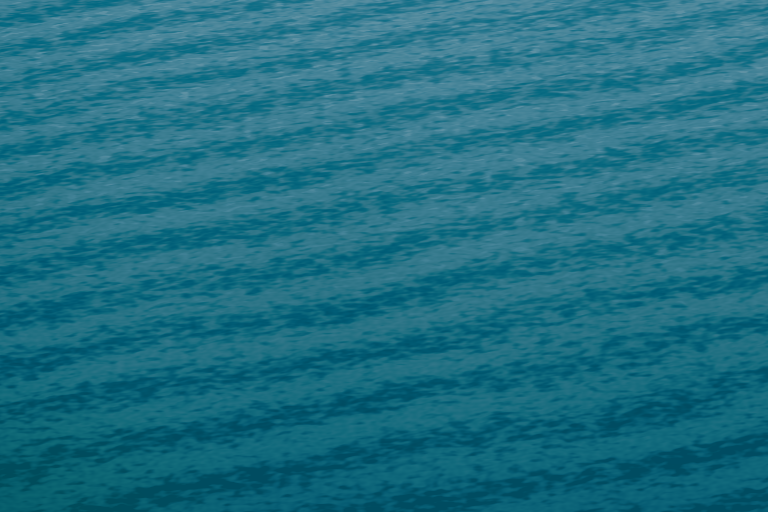
Reproduce this texture procedurally as a WebGL 2 fragment shader.

```glsl
#version 300 es
precision highp float;
// Draws rippled teal water with slanted swell bands that narrow into the distance.

uniform vec2 u_resolution;
out vec4 fragColor;

const float TAU = 6.28318;

vec2 hashGradient(vec2 cell) {
    vec3 p = fract(cell.xyx * vec3(0.1031, 0.1030, 0.0973));
    p += dot(p, p.yzx + 33.33);
    float angle = TAU * fract((p.x + p.y) * p.z);
    return vec2(cos(angle), sin(angle));
}

// Gradient noise, roughly -0.7 to 0.7
float gradientNoise(vec2 p) {
    vec2 cell = floor(p);
    vec2 f = p - cell;
    vec2 u = f * f * f * (f * (f * 6.0 - 15.0) + 10.0);
    vec2 e = vec2(0.0, 1.0);
    float a = dot(hashGradient(cell), f);
    float b = dot(hashGradient(cell + e.yx), f - e.yx);
    float c = dot(hashGradient(cell + e.xy), f - e.xy);
    float d = dot(hashGradient(cell + e.yy), f - e.yy);
    return mix(mix(a, b, u.x), mix(c, d, u.x), u.y);
}

// Foreshortening: equal steps on the water shrink with height
float waterDepth(float height) {
    return -2.0 * log(1.0 - 0.5 * height);
}

// Long swell bands rising to the right
float swellBands(vec2 p, float slope, float frequency) {
    float bend = 0.38 * gradientNoise(p * vec2(1.8, 4.0) + 7.3)
               + 0.16 * gradientNoise(p * vec2(5.0, 14.0));
    float phase = frequency * waterDepth(p.y - slope * p.x) + bend;
    float strength = 0.9 + 0.9 * gradientNoise(p * vec2(2.5, 6.0) + 31.7);
    return strength * sin(TAU * phase);
}

// Flat, elongated wavelets layered over several sizes
float ripples(vec2 p, vec2 frequency) {
    float sum = 0.0;
    float weight = 0.60;
    for (int i = 0; i < 3; i++) {
        sum += weight * gradientNoise(p * frequency + 19.1 * float(i));
        frequency *= vec2(1.7, 1.5);
        weight *= 0.64;
    }
    return sum;
}

// Deep teal to pale blue-grey, tone from 0 to 1
vec3 waterColor(float tone) {
    float t = clamp(tone, 0.0, 1.0) * 5.0;
    vec3 color = mix(vec3(0.00, 0.30, 0.38), vec3(0.02, 0.36, 0.45), clamp(t, 0.0, 1.0));
    color = mix(color, vec3(0.07, 0.42, 0.49), clamp(t - 1.0, 0.0, 1.0));
    color = mix(color, vec3(0.18, 0.46, 0.53), clamp(t - 2.0, 0.0, 1.0));
    color = mix(color, vec3(0.26, 0.51, 0.59), clamp(t - 3.0, 0.0, 1.0));
    return mix(color, vec3(0.37, 0.57, 0.64), clamp(t - 4.0, 0.0, 1.0));
}

void main() {
    vec2 uv = gl_FragCoord.xy / u_resolution;
    vec2 p = gl_FragCoord.xy / u_resolution.y;

    // Wavelets follow a gentler slope than the swell
    vec2 surface = vec2(p.x, waterDepth(p.y - 0.09 * p.x));
    surface.y += 0.006 * gradientNoise(p * vec2(9.0, 16.0));
    float swell = swellBands(p, 0.19, 9.0);
    float wavelets = ripples(surface, vec2(23.0, 84.0));
    float grain = gradientNoise(surface * vec2(62.0, 150.0) + 53.0);

    // Facets turned to the sky are pale, those turned away are dark
    float facet = smoothstep(-0.22, 0.24, 0.17 * swell + 0.76 * wavelets + 0.09);

    // Sky light grows with distance and fades toward the corners
    float skyLight = 0.05 + 0.51 * uv.y + 0.07 * gradientNoise(p * 2.2 + 4.0);
    skyLight -= 0.30 * dot(uv - vec2(0.6, 0.65), uv - vec2(0.6, 0.65));
    float tone = skyLight + 0.36 * facet + 0.03 * swell + 0.12 * grain;

    // Thin bright glints on the far crests
    float glint = smoothstep(0.16, 0.45, gradientNoise(surface * vec2(32.0, 115.0) + 81.0));
    tone += 0.17 * glint * facet * smoothstep(0.0, 0.9, uv.y);

    // Shaded facets show the bluer water below
    vec3 color = waterColor(tone);
    color += (1.0 - facet) * uv.y * vec3(-0.05, 0.0, 0.025);

    // Greener shade in the near left corner
    float corner = smoothstep(0.4, 0.0, length(uv * vec2(1.0, 1.2)));
    color *= mix(vec3(1.0), vec3(0.85, 1.0, 0.93), corner);
    fragColor = vec4(max(color, 0.0), 1.0);
}
```
